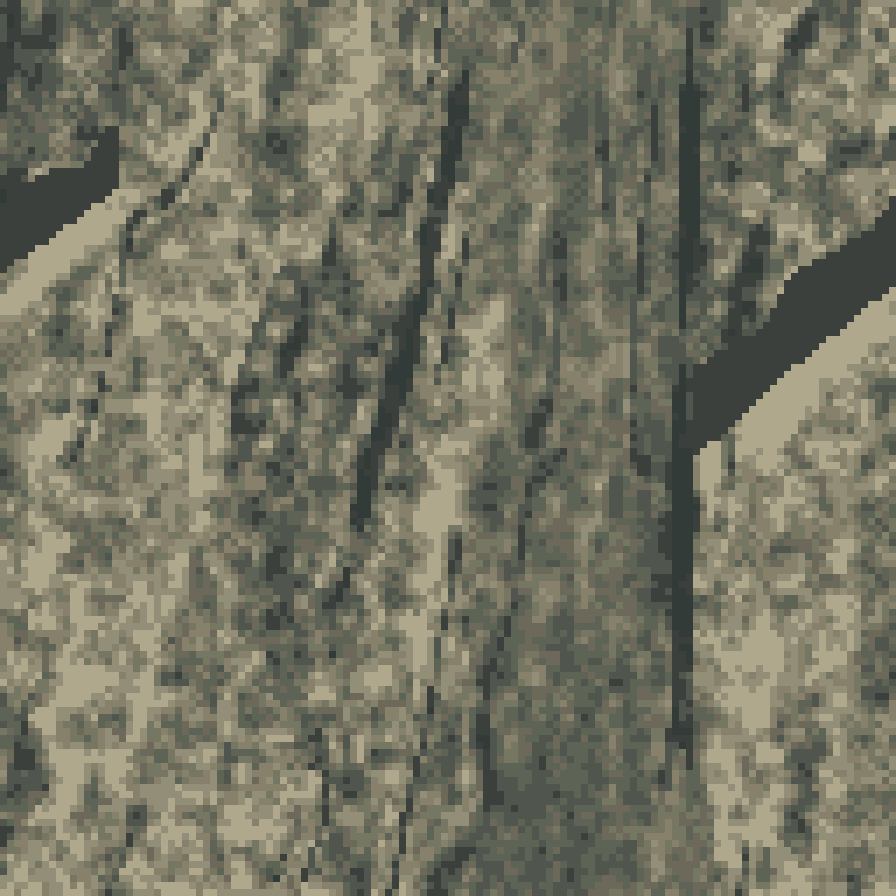
A three.js fragment shader for this texture:

```glsl
// Weathered rock face in coarse square cells: leaning ridges lit from the left,
// broken dark cracks, a shaded gully and one diagonal cleft above a pale ledge.
// A tone built from sheared value noise is cut into a small stone palette.
varying vec2 vUv;

const float CELLS = 128.0;       // cells across the canvas
const float LEAN = 0.24;         // sideways lean of the ridges per unit height
const float RELIEF = 1.1;        // strength of ridge lighting
const float SHADE = 0.5;         // strength of broad light and dark strips
const float CLUMP = 0.85;        // strength of grain two to three cells wide
const float SPECK = 0.36;        // strength of single cell grain
const float GULLY_DIM = 0.23;    // darkening inside the gully
const float CRACK_WIDTH = 0.045; // in noise units
const float TONE_MEAN = -0.05;
const float TONE_SPREAD = 0.29;

const vec3 PIT = vec3(0.20, 0.23, 0.22);
const vec3 SHADOW = vec3(0.23, 0.25, 0.24);
const vec3 SLATE = vec3(0.312, 0.337, 0.305);
const vec3 MOSS = vec3(0.363, 0.387, 0.335);
const vec3 UMBER = vec3(0.425, 0.412, 0.358);
const vec3 LICHEN = vec3(0.458, 0.465, 0.388);
const vec3 CLAY = vec3(0.528, 0.507, 0.425);
const vec3 STONE = vec3(0.575, 0.557, 0.468);
const vec3 PALE = vec3(0.69, 0.66, 0.55);

float hash(vec2 p) {
  return fract(sin(dot(p, vec2(127.1, 311.7))) * 43758.5453);
}

float noise(vec2 p) {
  vec2 i = floor(p);
  vec2 f = fract(p);
  f = f * f * (3.0 - 2.0 * f);
  float low = mix(hash(i), hash(i + vec2(1.0, 0.0)), f.x);
  float high = mix(hash(i + vec2(0.0, 1.0)), hash(i + vec2(1.0, 1.0)), f.x);
  return mix(low, high, f.y);
}

// Ridge height: octaves stretched along the rock grain
float ridges(vec2 q) {
  float height = 0.0;
  float weight = 1.0;
  vec2 scale = vec2(9.0, 2.2);
  for (int i = 0; i < 3; i++) {
    height += weight * noise(q * scale + float(i) * 17.3);
    weight *= 0.5;
    scale *= vec2(2.3, 2.8);
  }
  return height;
}

// Broken near-vertical crack lines, 0 to 1
float cracks(vec2 q) {
  float line = abs(noise(q * vec2(13.0, 3.2) + 41.0) - 0.5);
  float gate = smoothstep(0.47, 0.57, noise(q * vec2(12.0, 6.0) + 7.0));
  return gate * (1.0 - smoothstep(CRACK_WIDTH * 0.7, CRACK_WIDTH * 1.3, line));
}

// Signed side distance shaped into a long fissure between two heights
float fissure(float side, float y, float bottom, float top) {
  float reach = smoothstep(bottom, bottom + 0.04, y) * (1.0 - smoothstep(top - 0.04, top, y));
  float width = 0.013 * reach * smoothstep(0.12, 0.6, noise(vec2(y * 13.0, bottom * 90.0)));
  return 1.0 - smoothstep(width * 0.8, width + 0.001, abs(side));
}

// Cut the normalised tone into flat stone colours
vec3 stoneColour(float z) {
  vec3 c = mix(PIT, SHADOW, step(-2.9, z));
  c = mix(c, SLATE, step(-1.72, z));
  c = mix(c, MOSS, step(-0.92, z));
  c = mix(c, UMBER, step(-0.47, z));
  c = mix(c, LICHEN, step(-0.13, z));
  c = mix(c, CLAY, step(0.23, z));
  c = mix(c, STONE, step(0.67, z));
  return mix(c, PALE, step(1.3, z));
}

void main() {
  vec2 cell = floor(vUv * CELLS);
  vec2 p = (cell + 0.5) / CELLS;

  // Sheared rock coordinates, upright towards the right
  float wobble = noise(p * 9.0 + 3.0) - 0.5;
  float lean = mix(LEAN, 0.06, smoothstep(0.55, 0.8, p.x));
  vec2 q = vec2(p.x - lean * p.y + 0.03 * wobble, p.y);

  // Shaded gully right of the middle
  float edge = p.x + 0.05 * wobble;
  float gully = smoothstep(0.50, 0.57, edge) * (1.0 - smoothstep(0.75, 0.79, edge));

  // Ridge lighting, broad strips and grain
  vec2 offset = vec2(0.012, 0.0);
  float tone = RELIEF * (ridges(q + offset) - ridges(q - offset));
  tone += SHADE * (noise(q * vec2(8.0, 2.0) + 60.0) - 0.5);
  float grain = CLUMP * (noise(cell * vec2(0.47, 0.36) + 11.0) - 0.5);
  grain += SPECK * (hash(cell + 0.5) - 0.5);
  tone = (tone + grain) * (1.0 - 0.4 * gully) - GULLY_DIM * gully;

  // Cracks with a lit lip on their left
  tone += 0.28 * cracks(q + vec2(0.02, 0.0)) * (1.0 - 0.6 * gully);
  tone -= 0.62 * cracks(q) * (1.0 - 0.35 * gully);

  // Two long fissures
  float leftSide = p.x - 0.39 - LEAN * (p.y - 0.35) + 0.02 * wobble;
  float rightSide = p.x - 0.765 + 0.015 * wobble;
  tone += 0.25 * fissure(leftSide + 0.027, p.y, 0.33, 0.92);
  tone += 0.35 * fissure((rightSide - 0.035) * 0.6, p.y, 0.02, 0.5);
  tone -= 0.75 * max(fissure(leftSide, p.y, 0.32, 0.93), fissure(rightSide, p.y, 0.14, 0.98));

  // Diagonal cleft wrapping past the right side, pale ledge beneath
  float along = p.x + step(p.x, 0.4);
  float rise = p.y - 0.5 - 0.86 * (along - 0.78) + 0.025 * wobble;
  float span = step(0.775, along) * (1.0 - step(1.135, along));
  float depth = 0.02 + 0.12 * noise(vec2(along * 19.0, p.y * 9.0) + 5.0);
  float ledgeDepth = 0.03 + 0.09 * noise(vec2(along * 28.0, p.y * 5.0) + 23.0);
  tone += 0.65 * span * step(rise, 0.0) * smoothstep(-ledgeDepth, -0.4 * ledgeDepth, rise);
  tone = mix(tone, -0.85 + 0.1 * wobble, span * step(0.0, rise) * step(rise, depth));

  gl_FragColor = vec4(stoneColour((tone - TONE_MEAN) / TONE_SPREAD), 1.0);
}
```
